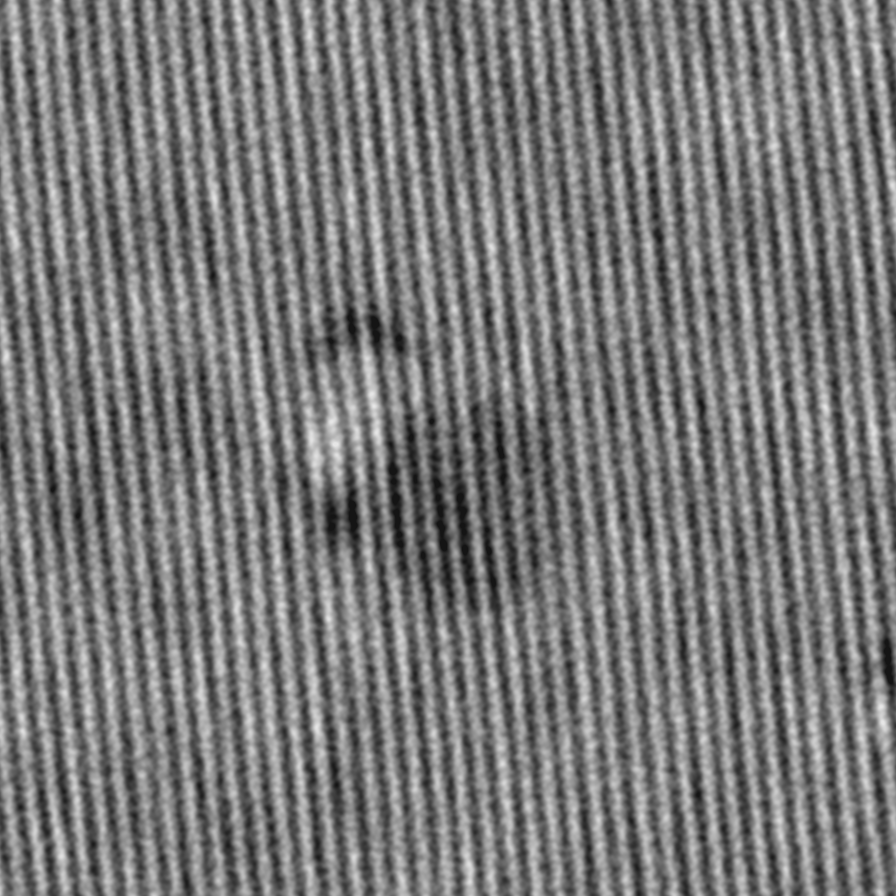
A WebGL 2 fragment shader for this pattern:

```glsl
#version 300 es
precision highp float;

uniform vec2 u_resolution;
out vec4 fragColor;

const float TAU = 6.2831853;
const float STRIPE_COUNT = 39.6;
const float STRIPE_LEAN = 0.11;
const float STRIPE_OFFSET = 0.24;
const float MEAN_GREY = 0.48;
const float STRIPE_CONTRAST = 0.205;

vec2 hashGradient(vec2 cell) {
    vec3 p = fract(vec3(cell.xyx) * vec3(0.1031, 0.1030, 0.0973));
    p += dot(p, p.yzx + 33.33);
    float angle = TAU * fract((p.x + p.y) * p.z);
    return vec2(cos(angle), sin(angle));
}

float gradientNoise(vec2 p) {
    vec2 cell = floor(p);
    vec2 f = p - cell;
    vec2 blend = f * f * f * (f * (f * 6.0 - 15.0) + 10.0);
    vec2 right = vec2(1.0, 0.0);
    vec2 up = vec2(0.0, 1.0);
    float a = dot(hashGradient(cell), f);
    float b = dot(hashGradient(cell + right), f - right);
    float c = dot(hashGradient(cell + up), f - up);
    float d = dot(hashGradient(cell + 1.0), f - 1.0);
    return mix(mix(a, b, blend.x), mix(c, d, blend.x), blend.y);
}

vec2 rotate(vec2 p, float angle) {
    float c = cos(angle);
    float s = sin(angle);
    return vec2(c * p.x + s * p.y, c * p.y - s * p.x);
}

// Soft elliptical spot, 1 at its centre
float spot(vec2 p, vec2 centre, vec2 radius, float angle) {
    vec2 q = rotate(p - centre, angle) / radius;
    return exp(-dot(q, q));
}

// Flat-topped ellipse with a feathered rim
float patchMask(vec2 p, vec2 centre, vec2 radius, float angle, float feather) {
    float r = length(rotate(p - centre, angle) / radius);
    return 1.0 - smoothstep(1.0 - feather, 1.0 + feather, r);
}

// Upper half of a soft ring
float archMask(vec2 p, vec2 centre, float radius, float width) {
    vec2 q = p - centre;
    float d = (length(q) - radius) / width;
    return exp(-d * d) * smoothstep(0.0, 0.04, q.y);
}

float stripeWave(vec2 p, float shift) {
    float across = p.x - STRIPE_LEAN * (1.0 - p.y);
    return cos(TAU * (across * STRIPE_COUNT - STRIPE_OFFSET * STRIPE_COUNT - shift));
}

// Brightness change caused by the central flaw and small side marks
float flawTone(vec2 p) {
    float tone = -0.13 * patchMask(p, vec2(0.525, 0.44), vec2(0.105, 0.115), 0.0, 0.22);
    tone += 0.19 * spot(p, vec2(0.385, 0.525), vec2(0.036, 0.062), -0.45);
    tone += 0.17 * spot(p, vec2(0.291, 0.535), vec2(0.014, 0.065), 0.1);
    tone += 0.13 * spot(p, vec2(0.352, 0.490), vec2(0.014, 0.040), 0.1);
    tone -= 0.25 * spot(p, vec2(0.380, 0.422), vec2(0.026, 0.030), 0.0);
    tone -= 0.14 * spot(p, vec2(0.317, 0.465), vec2(0.018, 0.035), 0.0);
    tone -= 0.22 * archMask(p, vec2(0.405, 0.578), 0.056, 0.022);
    tone += 0.06 * spot(p, vec2(0.50, 0.285), vec2(0.11, 0.035), 0.0);
    tone -= 0.20 * spot(p, vec2(0.987, 0.258), vec2(0.018, 0.026), 0.0);
    tone += 0.19 * spot(p, vec2(0.977, 0.193), vec2(0.016, 0.026), 0.0);
    tone -= 0.09 * spot(p, vec2(0.215, 0.577), vec2(0.020, 0.020), 0.0);
    return tone - 0.07 * spot(p, vec2(0.375, 0.105), vec2(0.040, 0.040), 0.0);
}

void main() {
    vec2 p = gl_FragCoord.xy / u_resolution;

    // Stripes, slightly bent and displaced at the flaw
    float bend = 0.22 * gradientNoise(p * vec2(5.0, 3.0) + 7.3);
    float slip = 0.18 * spot(p, vec2(0.385, 0.50), vec2(0.065, 0.085), 0.0);
    float wave = stripeWave(p, bend + slip);
    float contrast = STRIPE_CONTRAST * (1.0 + 0.35 * gradientNoise(p * 11.0 + 3.7));

    // Uneven exposure, streaks along the stripes and fine grain
    vec2 along = vec2(p.x - STRIPE_LEAN * (1.0 - p.y), p.y);
    float exposure = 0.07 * gradientNoise(p * 5.0 + 19.1);
    float streaks = 0.14 * gradientNoise(along * vec2(38.0, 9.0) + 41.7);
    float grain = 0.14 * gradientNoise(p * 72.0 + 11.3)
                + 0.17 * gradientNoise(rotate(p, 0.6) * 125.0 + 67.9);

    float grey = MEAN_GREY + contrast * wave + flawTone(p) + exposure + streaks + grain;
    fragColor = vec4(vec3(clamp(grey, 0.08, 0.90)), 1.0);
}
```
